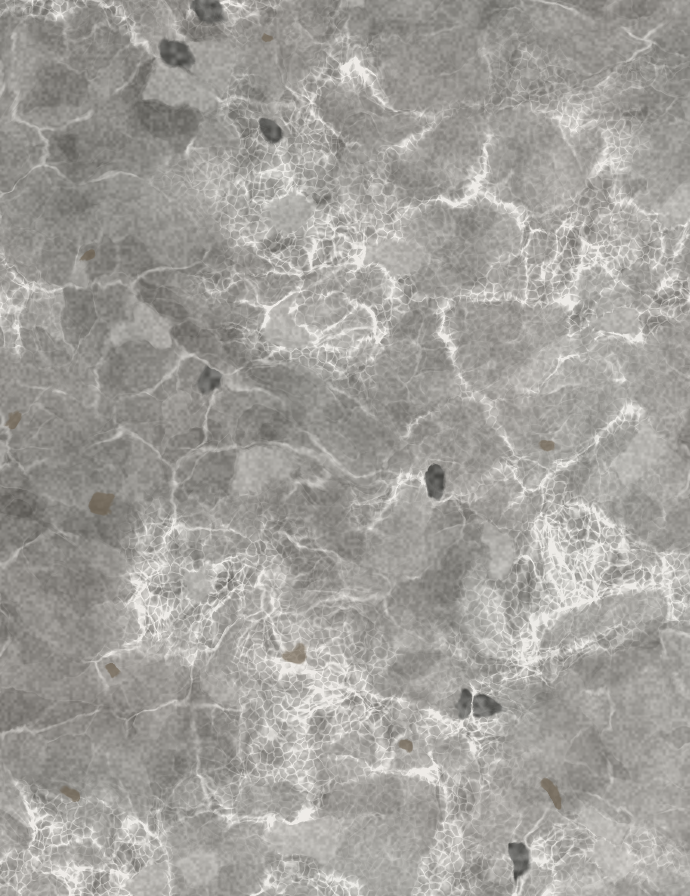
Reproduce this texture procedurally as a WebGL 1 fragment shader.

```glsl
precision highp float;
// Polished grey breccia marble: smooth stone clasts in a crushed pale matrix.
// Warped Voronoi cells at several scales give clasts and hairline veins,
// while layered noise decides where the stone is shattered and adds grain.
uniform vec2 u_resolution;

float hash(vec2 p) {
  vec3 q = fract(vec3(p.xyx) * 0.1031);
  q += dot(q, q.yzx + 33.33);
  return fract((q.x + q.y) * q.z);
}

vec2 hash2(vec2 p) {
  return vec2(hash(p + 17.3), hash(p + 91.7));
}

float noise(vec2 p) {
  vec2 i = floor(p);
  vec2 f = fract(p);
  f = f * f * (3.0 - 2.0 * f);
  float low = mix(hash(i), hash(i + vec2(1.0, 0.0)), f.x);
  float high = mix(hash(i + vec2(0.0, 1.0)), hash(i + 1.0), f.x);
  return mix(low, high, f.y);
}

float fbm(vec2 p) {
  float sum = 0.0;
  float amp = 0.52;
  for (int i = 0; i < 5; i++) {
    sum += amp * noise(p);
    p = mat2(1.6, 1.2, -1.2, 1.6) * p + 13.7;
    amp *= 0.5;
  }
  return sum;
}

// x: gap between the two nearest seeds, y: cell identity, z: seed distance
vec3 cells(vec2 p) {
  vec2 base = floor(p);
  float nearest = 8.0;
  float second = 8.0;
  float id = 0.0;
  for (int y = -1; y <= 1; y++) {
    for (int x = -1; x <= 1; x++) {
      vec2 cell = base + vec2(float(x), float(y));
      float d = length(cell + hash2(cell) - p);
      if (d < nearest) {
        second = nearest;
        nearest = d;
        id = hash(cell + 5.1);
      } else {
        second = min(second, d);
      }
    }
  }
  return vec3(second - nearest, id, nearest);
}

float vein(float gap, float width) {
  return 1.0 - smoothstep(0.0, width, gap);
}

vec2 warp(vec2 p, float scale, float amount) {
  vec2 q = p * scale;
  return p + amount * (vec2(fbm(q + 3.0), fbm(q + 47.0)) - 0.5);
}

// Solid body of the cells whose identity exceeds a threshold
float clast(vec3 c, float threshold, float edge) {
  return step(threshold, c.y) * smoothstep(0.02, edge, c.x);
}

// Sparse small inclusions around a few seeds
float speck(vec3 c, float threshold, float radius) {
  return step(threshold, c.y) * smoothstep(radius, radius * 0.7, c.z)
    * smoothstep(0.0, 0.1, c.x);
}

void main() {
  vec2 p = gl_FragCoord.xy / u_resolution.y;
  vec2 bent = warp(warp(p, 7.0, 0.09), 36.0, 0.022);

  // Clasts from boulders down to crumbs
  vec3 large = cells(bent * vec2(9.0, 10.5));
  vec3 medium = cells(bent * vec2(21.0, 25.0) + 31.0);
  vec3 small = cells(bent * 50.0 + 73.0);
  vec3 crumbs = cells(warp(p, 60.0, 0.012) * 105.0 + 11.0);
  float body = max(clast(large, 0.56, 0.2), 0.8 * clast(medium, 0.72, 0.22));

  // Zones of crushed, calcite-rich matrix
  float shatter = smoothstep(0.36, 0.66, fbm(bent * 6.0 + 8.0));
  float crush = shatter * (1.0 - 0.75 * body);
  float patchy = smoothstep(0.3, 0.68, fbm(p * 24.0 + 60.0));

  // Stone tone and cloudy mottling
  float tone = 0.548;
  tone += 0.06 * (large.y - 0.5) * smoothstep(0.0, 0.12, large.x);
  tone += 0.09 * (medium.y - 0.5) * smoothstep(0.0, 0.12, medium.x);
  tone += 0.07 * (small.y - 0.5) * smoothstep(0.0, 0.15, small.x) * (1.0 - body);
  tone += 0.16 * (fbm(bent * 26.0) - 0.5);
  tone += crush * (0.11 + 0.45 * (fbm(bent * 65.0 + 20.0) - 0.5));

  // Pale veins, dense and wide only where the stone is broken
  float lines = 0.55 * vein(large.x, 0.07) * patchy;
  lines += 0.5 * vein(medium.x, 0.12) * patchy * (0.35 + 0.65 * crush);
  lines += 0.55 * vein(small.x, 0.2) * (0.12 + crush) * patchy;
  lines += 0.5 * vein(crumbs.x, 0.3) * crush;
  tone += 0.29 * min(lines, 1.0);

  // Pale clasts, broad light falloff and fine grain
  float pale = clast(medium, 0.95, 0.2);
  tone = mix(tone, 0.7 + 0.12 * (fbm(p * 40.0) - 0.5), 0.7 * pale);
  tone += 0.07 * (p.x - 0.38) - 0.04 * (p.y - 0.5);
  tone += 0.11 * (noise(p * 290.0) - 0.5);

  // Warm grey, with charcoal and rust inclusions
  vec3 color = vec3(min(tone, 0.92)) + vec3(0.011, 0.003, -0.014);
  color.r += 0.012 * (fbm(p * 9.0 + 40.0) - 0.5);
  float charcoal = speck(cells(bent * 19.0 + 120.0), 0.965, 0.36);
  float rust = speck(cells(bent * 32.0 + 210.0), 0.98, 0.32);
  vec3 charcoalTone = vec3(0.33, 0.33, 0.32) + 0.3 * (noise(p * 160.0) - 0.5);
  color = mix(color, charcoalTone, 0.8 * charcoal);
  color = mix(color, vec3(0.43, 0.38, 0.31), 0.65 * rust);
  gl_FragColor = vec4(clamp(color, 0.0, 1.0), 1.0);
}
```
